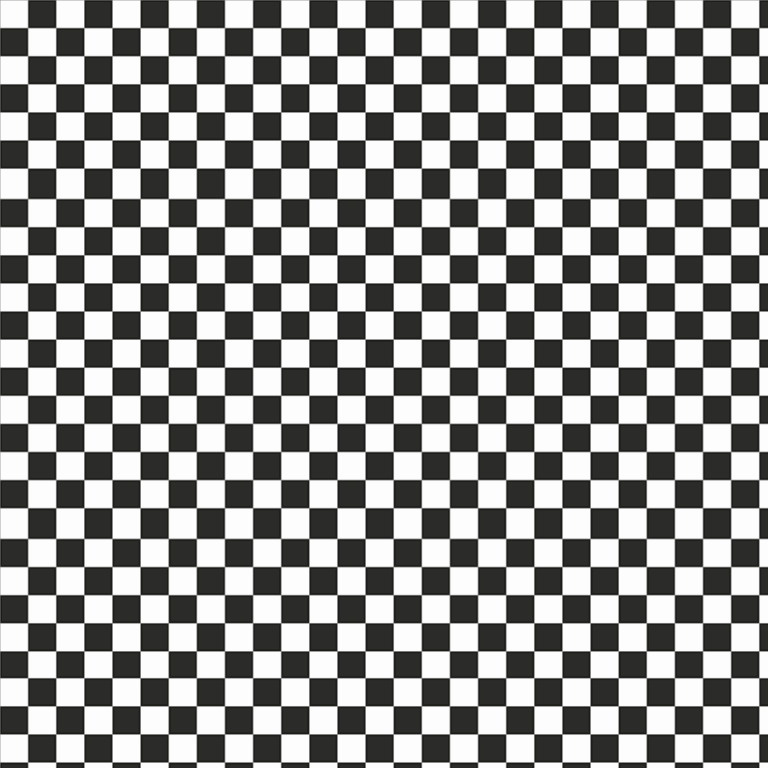
Write a three.js fragment shader that draws this pattern.

```glsl
// Checkerboard of charcoal and white squares with slightly uneven rows.
varying vec2 vUv;

// Shifts y past a row that is taller (extra > 0) or shorter than the others.
float evenOutRow(float y, float start, float extra) {
  return y - extra * clamp((y - start) / (1.0 + extra), 0.0, 1.0);
}

// Distance to the nearest cell edge on each axis.
vec2 edgeDistance(vec2 cell) {
  return 0.5 - abs(fract(cell) - 0.5);
}

void main() {
  // Cell coordinates, counted from the upper left corner.
  vec2 cell = vec2(vUv.x * 27.31, (1.0 - vUv.y) * 27.33);
  cell.y = evenOutRow(cell.y, 6.0, 0.085);
  cell.y = evenOutRow(cell.y, 18.0, 0.095);
  cell.y = evenOutRow(cell.y, 23.0, -0.045);

  // Product of two softened square waves gives the smooth checker.
  vec2 inside = edgeDistance(cell);
  vec2 parity = 1.0 - 2.0 * mod(floor(cell), 2.0);
  vec2 wave = parity * clamp(inside / 0.03, 0.0, 1.0);
  float white = 0.5 + 0.5 * wave.x * wave.y;

  // Charcoal squares have a thin darker rim.
  float rim = 1.0 - smoothstep(0.05, 0.09, min(inside.x, inside.y));
  vec3 charcoal = mix(vec3(0.17, 0.17, 0.16), vec3(0.11, 0.11, 0.10), rim);

  gl_FragColor = vec4(mix(charcoal, vec3(0.993), white), 1.0);
}
```
